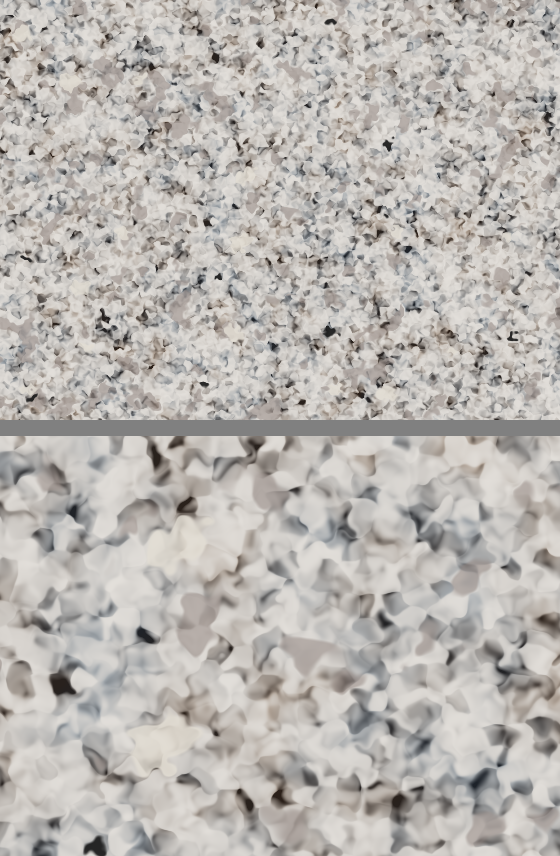
Top: the whole. Bottom: its middle third, enlarged.
Write a Shadertoy shader that draws this texture.

```glsl
#define GRAIN_FREQ 74.0
#define FLECK_FREQ 135.0
#define CLOUD_FREQ 30.0
#define PATCH_FREQ 25.0
#define LIGHTEST 0.888
#define CONTRAST 0.118
#define TAIL 0.75
#define EDGE 0.0028
#define SMOKY vec3(0.61, 0.565, 0.545)
#define CREAM vec3(0.89, 0.87, 0.83)
#define BLACK vec3(0.10, 0.10, 0.10)

float hash(vec2 p) {
    return fract(sin(dot(p, vec2(127.1, 311.7))) * 43758.5);
}

vec2 hash2(vec2 p) {
    return vec2(hash(p), hash(p + 57.3));
}

mat2 rotation(float a) {
    return mat2(cos(a), sin(a), -sin(a), cos(a));
}

// Value noise, centred on zero with about unit variance
float noise(vec2 p) {
    vec2 i = floor(p), f = fract(p);
    f = f * f * (3.0 - 2.0 * f);
    float low = mix(hash(i), hash(i + vec2(1, 0)), f.x);
    float high = mix(hash(i + vec2(0, 1)), hash(i + vec2(1, 1)), f.x);
    return (mix(low, high, f.y) - 0.5) * 4.66;
}

// Soft-edged crystal cells, each with its own random level
float grains(vec2 p) {
    vec2 cell = floor(p);
    float total = 0.0, weight = 0.0;
    for (int y = -1; y <= 1; y++)
    for (int x = -1; x <= 1; x++) {
        vec2 id = cell + vec2(x, y);
        vec2 d = id + hash2(id) - p;
        float w = exp(-13.0 * dot(d, d)) + 1e-7;
        total += w * (hash(id + 19.7) - 0.5);
        weight += w;
    }
    return 3.9 * total / weight;
}

// Sparse blobs: one candidate per cell, kept with the given chance
float scatter(vec2 p, float freq, float chance, float radius, float seed) {
    vec2 id = floor(p * freq) + seed;
    vec2 d = (fract(p * freq) - 0.3 - 0.4 * hash2(id)) / freq;
    d = rotation(hash(id + 3.1) - 0.5) * d * vec2(0.8, 1.2);
    float r = radius * mix(0.4, 1.0, hash(id + 7.7));
    float kept = step(hash(id + 11.9), chance);
    return kept * (1.0 - smoothstep(r - EDGE, r + EDGE, length(d)));
}

void mainImage(out vec4 fragColor, in vec2 fragCoord) {
    vec2 p = fragCoord / iResolution.y;

    // Ragged outlines
    vec2 warp = vec2(noise(p * 95.0 + 4.0), noise(p * 95.0 + 41.0));
    vec2 q = p + 0.0022 * warp;
    vec2 r = rotation(0.6) * q;

    // Mineral level, mapped to many pale and few dark tones
    float level = 0.76 * grains(q * GRAIN_FREQ * vec2(0.95, 1.05))
                + 0.46 * noise(r * FLECK_FREQ)
                + 0.36 * noise(r * CLOUD_FREQ + 9.0)
                + 0.18 * noise(r * 9.0 + 23.0);
    float tone = max(LIGHTEST - CONTRAST * exp(-TAIL * level), 0.13);
    vec3 color = tone + vec3(0.014, 0.0, -0.022 * tone);

    // Warm and bluish grains, strongest in the greys
    float hue = 0.6 * noise(r * 42.0 + 71.0) + 0.6 * noise(r * 17.0 + 5.0);
    color += vec3(0.017, -0.002, -0.019) * hue * smoothstep(0.9, 0.6, tone);

    // Smoky quartz patches
    float smoky = noise(r * PATCH_FREQ + 31.0) + 0.35 * noise(q * 64.0 + 13.0);
    color = mix(color, SMOKY, 0.6 * smoothstep(1.25, 1.7, smoky));

    // Rare cream feldspar and black mica
    vec2 rough = p + 0.004 * warp;
    color = mix(color, CREAM, 0.8 * scatter(rough, 8.0, 0.16, 0.024, 17.0));
    color = mix(color, BLACK, 0.92 * scatter(rough, 7.0, 0.14, 0.013, 53.0));

    fragColor = vec4(clamp(color, 0.0, 1.0), 1.0);
}
```
